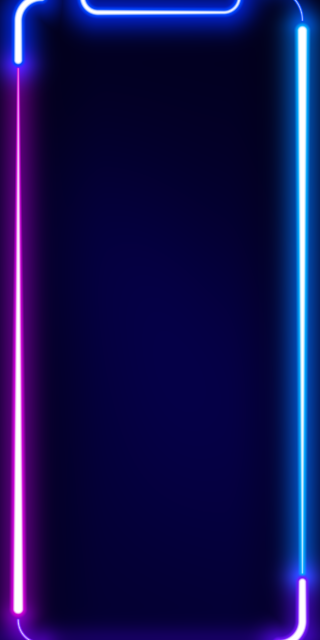
Reproduce this background procedurally as a WebGL 2 fragment shader.

```glsl
#version 300 es
precision highp float;

uniform vec2 u_resolution;
out vec4 fragColor;

const vec3 BLUE = vec3(0.0, 0.27, 1.0);
const vec3 CYAN = vec3(0.0, 0.66, 1.0);
const vec3 MAGENTA = vec3(0.80, 0.0, 0.84);
const vec3 VIOLET = vec3(0.46, 0.08, 0.98);

// Distance to a capsule whose radius changes from ra to rb
float taperedLine(vec2 p, vec2 a, vec2 b, float ra, float rb) {
    vec2 along = b - a;
    float t = clamp(dot(p - a, along) / dot(along, along), 0.0, 1.0);
    return length(p - a - t * along) - mix(ra, rb, t);
}

// Distance to a quarter circle in the quadrant given by signs
float quarterArc(vec2 p, vec2 center, vec2 signs, float radius, float thickness) {
    vec2 q = (p - center) * signs;
    float ends = min(length(q - vec2(radius, 0.0)), length(q - vec2(0.0, radius)));
    float d = min(q.x, q.y) > 0.0 ? abs(length(q) - radius) : ends;
    return d - thickness;
}

// Wide soft light around a tube
vec3 halo(float d, vec3 color, float spread) {
    float x = max(d, 0.0) / spread;
    return color * (0.7 * exp(-x * x) + 0.3 * exp(-2.5 * x));
}

// Saturated rim with a pale hot core
vec3 tube(vec3 base, float d, vec3 color, float rimWidth, float pixel) {
    float rim = 1.0 - smoothstep(0.0, rimWidth, d);
    float core = 1.0 - smoothstep(-pixel, pixel, d);
    vec3 hot = mix(color, vec3(1.0), 0.65 + 0.35 * smoothstep(0.0, 0.007, -d));
    return mix(mix(base, color, rim), hot, core);
}

// Deep navy with a diagonal lighter cloud and dim sides
vec3 backdrop(vec2 p) {
    float wave = 0.05 * sin(p.y * 4.0 + 1.0) + 0.03 * sin(p.x * 7.0 - p.y * 3.0);
    vec2 q = p - vec2(0.54, 0.83);
    float across = dot(q, normalize(vec2(1.7, 1.0))) + wave;
    float along = dot(q, normalize(vec2(-1.0, 1.7)));
    float cloud = exp(-across * across * 9.0 - along * along * 2.2);
    float sides = smoothstep(0.09, 0.34, p.x) * smoothstep(0.09, 0.30, 1.0 - p.x);
    float top = smoothstep(1.95, 1.0, p.y);
    vec3 navy = mix(vec3(0.008, 0.0, 0.125), vec3(0.014, 0.0, 0.19), top);
    navy = mix(navy, vec3(0.02, 0.0, 0.28), cloud);
    return navy * mix(0.72, 1.0, sides);
}

void main() {
    // The canvas spans one unit across and two units up
    vec2 p = gl_FragCoord.xy / u_resolution * vec2(1.0, 2.0);
    float pixel = 1.0 / u_resolution.x;
    float left = 0.057;
    float right = 0.945;
    float bend = 0.073;

    // Long side tubes
    float magentaLine = taperedLine(p, vec2(left, 0.097), vec2(left, 1.785), 0.0155, 0.001);
    float cyanLine = taperedLine(p, vec2(right, 0.21), vec2(right, 1.904), 0.002, 0.0145);

    // Upper left corner
    float blueCorner = min(
        taperedLine(p, vec2(left, 1.812), vec2(left, 1.935), 0.0125, 0.0115),
        quarterArc(p, vec2(left + bend, 1.935), vec2(-1.0, 1.0), bend, 0.0115));

    // Notch along the top edge
    float notchBend = 0.049;
    vec2 notchLeft = vec2(0.307, 2.01);
    vec2 notchRight = vec2(0.699, 2.01);
    vec2 drop = vec2(0.0, notchBend);
    float notch = taperedLine(p, notchLeft - drop, notchRight - drop, 0.008, 0.005);
    notch = min(notch, quarterArc(p, notchLeft, vec2(-1.0), notchBend, 0.008));
    notch = min(notch, quarterArc(p, notchRight, vec2(1.0, -1.0), notchBend, 0.005));

    // Thin arcs and the lower right corner
    float topArc = quarterArc(p, vec2(right - 0.10, 1.937), vec2(1.0), 0.10, 0.0018);
    float bottomArc = quarterArc(p, vec2(left + bend, 0.062), vec2(-1.0), bend, 0.0022);
    float violetCorner = min(
        taperedLine(p, vec2(right, 0.181), vec2(right, 0.06), 0.0115, 0.0125),
        quarterArc(p, vec2(right - bend, 0.06), vec2(1.0, -1.0), bend, 0.0125));

    // Accumulate the glows
    vec3 color = backdrop(p);
    color += halo(magentaLine, vec3(0.36, 0.0, 0.36), 0.058);
    color += halo(cyanLine, vec3(0.0, 0.31, 0.58), 0.058);
    color += halo(min(blueCorner, notch), vec3(0.0, 0.13, 0.68), 0.060);
    color += halo(topArc, vec3(0.0, 0.08, 0.30), 0.045);
    color += halo(violetCorner, vec3(0.21, 0.03, 0.48), 0.055);
    color += halo(bottomArc, vec3(0.20, 0.0, 0.34), 0.050);
    color += vec3(0.07, 0.0, 0.18) * exp(-p.y * p.y * 500.0);

    // Draw the lit tubes
    float taper = smoothstep(1.8, 0.5, p.y);
    color = tube(color, magentaLine, MAGENTA, mix(0.006, 0.016, taper), pixel);
    color = tube(color, cyanLine, CYAN, 0.014, pixel);
    color = tube(color, blueCorner, BLUE, 0.014, pixel);
    color = tube(color, notch, BLUE, 0.014, pixel);
    color = tube(color, topArc, BLUE, 0.006, pixel);
    color = tube(color, bottomArc, VIOLET, 0.006, pixel);
    color = tube(color, violetCorner, VIOLET, 0.014, pixel);

    fragColor = vec4(min(color, 1.0), 1.0);
}
```
